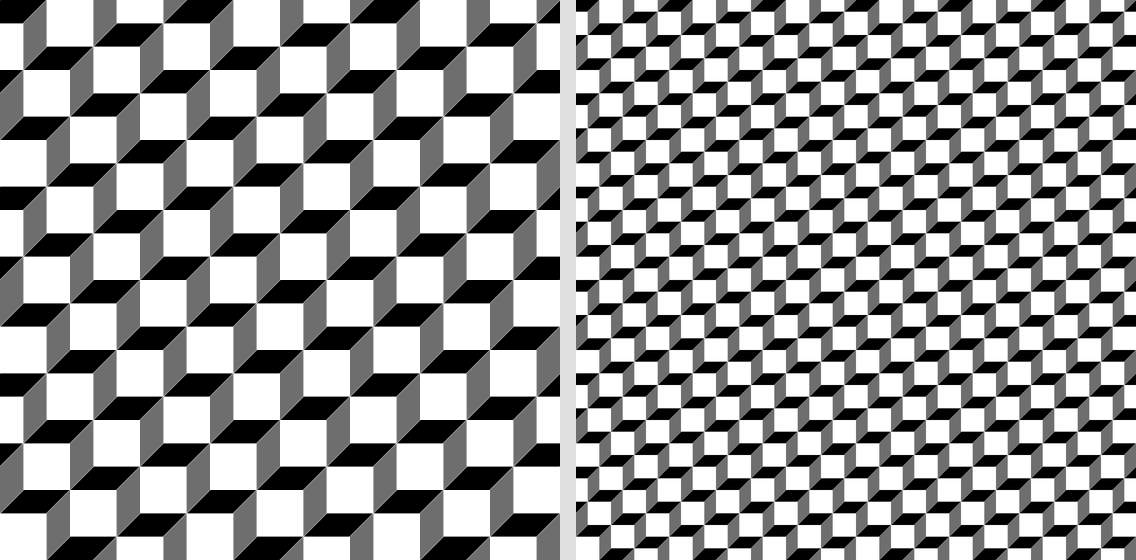
Left: one tile. Right: repeated 2 by 2.
Reproduce this pattern procedurally as a Shadertoy shader.

```glsl
// Seamless lattice of oblique cubes: white fronts, black tops, grey sides, pale slanted seams.

// Shade at p, measured in half cube widths; each unit row repeats every 8, shifted by 3.
float cubeShade(vec2 p) {
    float row = floor(p.y);
    float rise = p.y - row;
    float u = mod(p.x - 3.0 * row, 8.0);

    // White fronts: an upper half and a lower half share every row
    if (u < 2.0 || (u > 5.0 && u < 7.0)) return 1.0;

    // Black top between two slanted edges, grey sides elsewhere
    float slant = u - rise;
    float shade = slant > 2.0 && slant < 4.0 ? 0.0 : 0.43;

    // Hairline seams where black meets grey
    float seam = min(abs(slant - 2.0), abs(slant - 4.0)) * 0.7071;
    return seam < 0.022 ? 0.58 : shade;
}

void mainImage(out vec4 fragColor, in vec2 fragCoord) {
    const int SAMPLES = 5;
    float total = 0.0;

    // Average a grid of samples inside the pixel for smooth edges
    for (int j = 0; j < SAMPLES; j++) {
        for (int i = 0; i < SAMPLES; i++) {
            vec2 offset = (vec2(i, j) + 0.5) / float(SAMPLES) - 0.5;
            vec2 uv = (fragCoord + offset) / iResolution.xy;
            // 24 units span three whole periods; the shift places the first cube
            total += cubeShade(uv * 24.0 - vec2(1.0, 3.0));
        }
    }
    fragColor = vec4(vec3(total / float(SAMPLES * SAMPLES)), 1.0);
}
```
